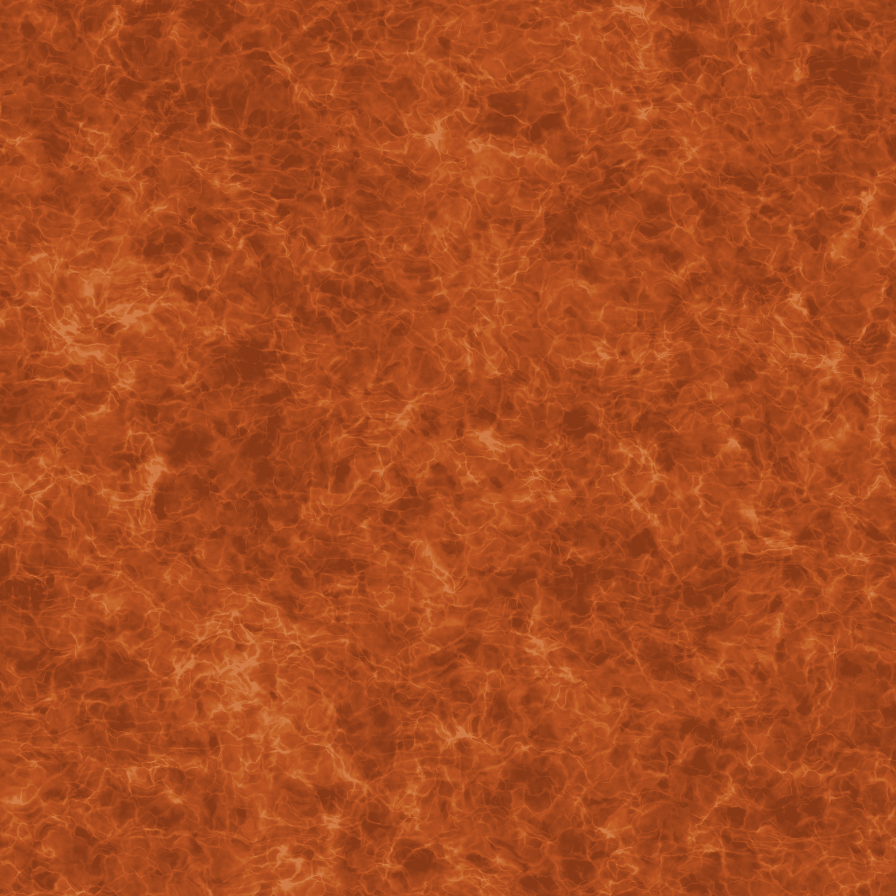
Write a three.js fragment shader that draws this texture.

```glsl
varying vec2 vUv;

#define BASE_TONE 0.32
#define CLOUD_AMOUNT 0.62
#define MOTTLE_AMOUNT 0.62
#define GRAIN_AMOUNT 0.40
#define BAND_AMOUNT 0.22
#define THREAD_AMOUNT 0.30
#define WEB_AMOUNT 0.38
#define SPOT_AMOUNT 0.24
#define SEAM_AMOUNT 0.24
#define WARP_AMOUNT 0.05
#define CRINKLE_AMOUNT 0.018

const vec3 DEEP_RUST = vec3(0.54, 0.225, 0.09);
const vec3 ORANGE = vec3(0.73, 0.32, 0.13);
const vec3 AMBER = vec3(0.77, 0.39, 0.16);
const vec3 PALE_VEIN = vec3(0.82, 0.48, 0.27);

vec2 hash2(vec2 p) {
  vec3 a = fract(p.xyx * vec3(0.1031, 0.1030, 0.0973));
  a += dot(a, a.yzx + 33.33);
  return fract((a.xx + a.yz) * a.zy);
}

mat2 rotation(float angle) {
  float c = cos(angle), s = sin(angle);
  return mat2(c, s, -s, c);
}

float cornerSlope(vec2 cell, vec2 offset) {
  float angle = 6.2832 * hash2(cell).x;
  return dot(vec2(cos(angle), sin(angle)), offset);
}

float gradientNoise(vec2 p) {
  vec2 i = floor(p), f = fract(p);
  vec2 u = f * f * f * (f * (f * 6.0 - 15.0) + 10.0);
  vec2 e = vec2(1.0, 0.0);
  float low = mix(cornerSlope(i, f), cornerSlope(i + e, f - e), u.x);
  float high = mix(cornerSlope(i + e.yx, f - e.yx), cornerSlope(i + 1.0, f - 1.0), u.x);
  return mix(low, high, u.y);
}

float fbm(vec2 p) {
  float sum = 0.0, amplitude = 0.5;
  mat2 turn = 2.03 * rotation(0.6);
  for (int i = 0; i < 4; i++) {
    sum += amplitude * gradientNoise(p);
    p = turn * p + 7.3;
    amplitude *= 0.5;
  }
  return sum;
}

// x: distance to the nearest point, y: gap to the second, z: cell hash
vec3 cellular(vec2 p) {
  vec2 i = floor(p), f = fract(p);
  float nearest = 8.0, second = 8.0, id = 0.0;
  for (int y = -1; y <= 1; y++) {
    for (int x = -1; x <= 1; x++) {
      vec2 cell = vec2(float(x), float(y));
      vec2 h = hash2(i + cell);
      float d = length(cell + h - f);
      if (d < nearest) {
        second = nearest;
        nearest = d;
        id = fract(h.x * 17.0 + h.y * 31.0);
      } else {
        second = min(second, d);
      }
    }
  }
  return vec3(nearest, second - nearest, id);
}

vec3 marbleColor(float tone) {
  vec3 color = mix(DEEP_RUST, ORANGE, clamp(tone / 0.66, 0.0, 1.0));
  color = mix(color, AMBER, smoothstep(0.66, 0.95, tone));
  return mix(color, PALE_VEIN, smoothstep(0.92, 1.3, tone));
}

void main() {
  // Warped stone space
  vec2 p = vUv + 3.0;
  vec2 q = p + WARP_AMOUNT * vec2(fbm(p * 6.0), fbm(p * 6.0 + 17.0));
  q += CRINKLE_AMOUNT * vec2(fbm(p * 34.0 + 5.0), fbm(p * 34.0 + 41.0));

  // Soft clouds, mottling and fine grain
  float mottle = fbm(q * 32.0 + 9.0);
  float tone = BASE_TONE + CLOUD_AMOUNT * fbm(q * 5.0);
  tone += MOTTLE_AMOUNT * mottle + GRAIN_AMOUNT * fbm(p * 110.0);

  // Long diffuse bands with sharp broken threads
  float bands = 0.0, threads = 0.0;
  for (int i = 0; i < 6; i++) {
    float k = float(i);
    vec2 along = rotation(0.6 - 0.55 * k) * q * (1.0 + 0.25 * k);
    float ridge = abs(gradientNoise(along * vec2(1.8, 5.5) + 13.0 * k));
    float patches = smoothstep(-0.1, 0.4, gradientNoise(q * 5.0 + 23.0 * k));
    bands += patches * exp(-15.0 * ridge);
    float breaks = smoothstep(-0.2, 0.3, gradientNoise(q * 19.0 + 31.0 * k));
    threads += patches * breaks * exp(-70.0 * ridge);
  }
  bands *= 1.0 + 2.0 * mottle;

  // Webs of fine cracks around rounded dark cells
  float web = 0.0, spots = 0.0, scale = 13.0;
  for (int i = 0; i < 4; i++) {
    float k = float(i);
    vec3 cell = cellular(rotation(0.12 * k) * q * scale * vec2(0.85, 1.1) + 11.0 * k);
    float width = 0.08 + 0.045 * k;
    float patches = smoothstep(-0.3, 0.3, gradientNoise(q * scale * 0.6 + 19.0 * k));
    web += patches * (1.0 - smoothstep(0.0, width, cell.y));
    spots += step(0.74, cell.z) * (1.0 - smoothstep(0.24, 0.44, cell.x));
    scale *= 1.75;
  }

  // Thin level seams
  vec2 levelSpace = mix(p, q, 0.45);
  float seam = abs(gradientNoise(levelSpace * vec2(7.0, 62.0)));
  float seams = (1.0 - smoothstep(0.0, 0.1, seam)) * smoothstep(-0.05, 0.35, gradientNoise(q * 9.0 + 3.0));

  tone += BAND_AMOUNT * bands + THREAD_AMOUNT * threads;
  tone += WEB_AMOUNT * web * (0.75 + 0.35 * bands);
  tone += SEAM_AMOUNT * seams - SPOT_AMOUNT * spots * (1.0 - 0.5 * min(bands, 1.0));
  gl_FragColor = vec4(marbleColor(tone), 1.0);
}
```
